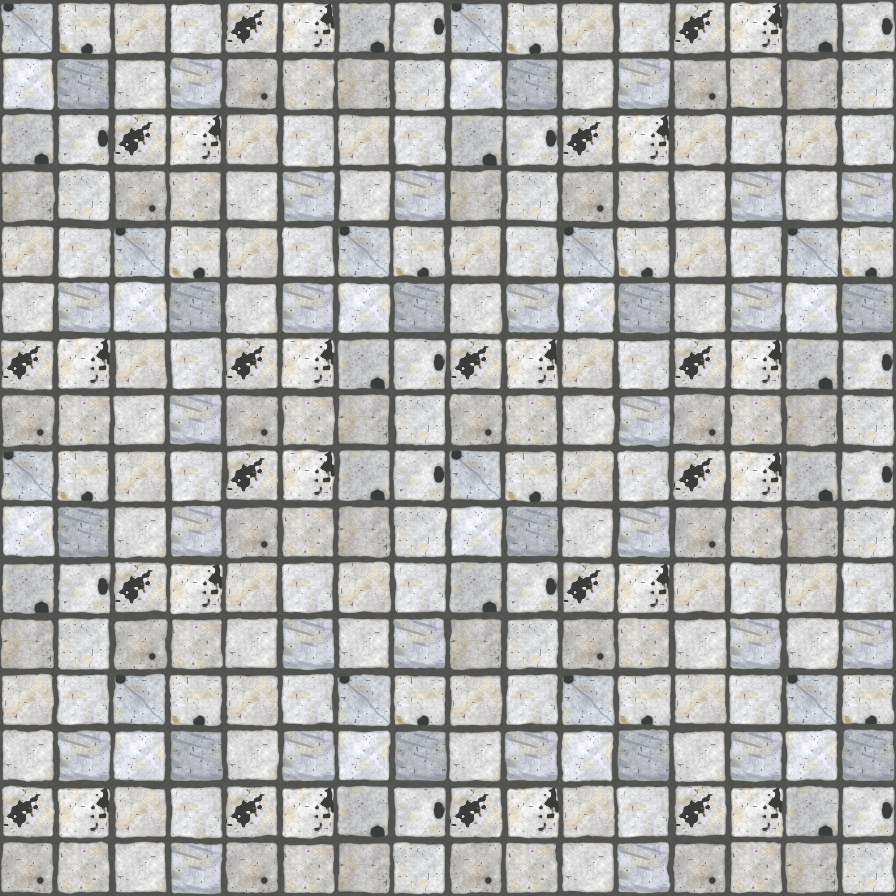
Write a WebGL 2 fragment shader that draws this texture.

```glsl
#version 300 es
precision highp float;

uniform vec2 u_resolution;
out vec4 fragColor;

const float GRID = 16.0;              // tiles across and down
const float PERIOD = 8.0;             // tiles before the layout recurs
const float WRAP = 256.0;             // noise lattice period
const vec2 HALF_SIZE = vec2(0.453, 0.440);
const float CORNER = 0.055;
const float EDGE_WOBBLE = 0.055;
const float RIM_WIDTH = 0.045;
const float GRAIN = 0.17;
const float MOTTLE = 0.15;
const float VEINING = 0.09;

const vec3 GROUT = vec3(0.325, 0.33, 0.32);
const vec3 BLOT = vec3(0.23, 0.235, 0.235);
const vec3 RIM = vec3(0.62, 0.62, 0.59);
const vec3 OCHRE = vec3(0.66, 0.55, 0.34);
const vec3 SLATE = vec3(0.50, 0.53, 0.58);
const vec3 COOL = vec3(-0.025, 0.0, 0.04);

// Layout of 2x2 tile blocks, top row first
const int BLOCKS[16] = int[16](0, 1, 2, 3,  3, 2, 1, 1,  1, 0, 1, 0,  2, 1, 2, 3);

// Brightness and coolness of each tile kind: upper, then lower block rows
const vec2 TONES[16] = vec2[16](
  vec2(0.83, 0.8), vec2(0.85, 0.0), vec2(0.84, -0.3), vec2(0.87, 0.2),
  vec2(0.85, 0.0), vec2(0.91, -0.1), vec2(0.80, 0.2), vec2(0.88, 0.1),
  vec2(0.89, 0.6), vec2(0.72, 0.6), vec2(0.85, 0.0), vec2(0.82, 0.8),
  vec2(0.76, -0.3), vec2(0.81, -0.3), vec2(0.76, -0.2), vec2(0.87, 0.2));

// Blot centre and radii for the upper kinds
const vec4 CLEAN = vec4(9.0, 9.0, 0.1, 0.1);
const vec4 BLOTS[8] = vec4[8](
  vec4(-0.35, 0.37, 0.10, 0.09), vec4(0.05, -0.40, 0.10, 0.12), CLEAN, CLEAN,
  vec4(-0.12, 0.04, 0.16, 0.21), vec4(0.33, 0.08, 0.11, 0.24),
  vec4(0.26, -0.39, 0.13, 0.14), vec4(0.33, 0.02, 0.10, 0.14));
const vec4 SMALL_BLOT = vec4(0.22, -0.22, 0.06, 0.055);

float hash(vec2 p) {
  return fract(sin(dot(p, vec2(127.1, 311.7))) * 43758.5453);
}

// Value noise on a wrapping lattice
float noise(vec2 p) {
  vec2 i = floor(p), f = fract(p);
  f = f * f * (3.0 - 2.0 * f);
  vec2 a = mod(i, WRAP), b = mod(i + 1.0, WRAP);
  return mix(mix(hash(a), hash(vec2(b.x, a.y)), f.x),
             mix(hash(vec2(a.x, b.y)), hash(b), f.x), f.y);
}

float roundedBox(vec2 p, vec2 size, float radius) {
  vec2 q = abs(p) - size + radius;
  return length(max(q, 0.0)) + min(max(q.x, q.y), 0.0) - radius;
}

// Irregular stone outline, different for each cell
float tileDistance(vec2 p, vec2 seed) {
  vec2 shift = vec2(hash(seed + 3.1), hash(seed + 8.7)) - 0.5;
  vec2 warp = vec2(noise(p * 3.5 + seed * 9.0), noise(p * 3.5 + seed * 9.0 + 90.0)) - 0.5;
  float chips = noise(p * 13.0 + seed * 21.0) - 0.5;
  return roundedBox(p + shift * 0.025 + warp * EDGE_WOBBLE, HALF_SIZE, CORNER) + chips * 0.018;
}

float blotDistance(vec2 p, vec4 blot, float ragged) {
  vec2 q = p - blot.xy;
  q.x -= ragged * 0.35 * q.y;
  float rough = (noise(p * 13.0 + 40.0) - 0.5) * mix(0.45, 2.3, ragged);
  return (length(q / blot.zw) - 1.0 + rough) * min(blot.z, blot.w);
}

vec3 stone(vec2 p, int kind) {
  vec2 s = p + float(kind) * vec2(5.3, 2.9);
  vec2 tone = TONES[kind];
  float mottle = noise(s * 4.0) * 0.6 + noise(s * 11.0) * 0.4 - 0.5;
  float grain = noise(s * 38.0) * 0.6 + noise(s * 21.0 + 60.0) * 0.4 - 0.5;

  // Slanted mineral bands
  vec2 slant = vec2(p.x * 0.8 + p.y * 0.6, p.y * 0.8 - p.x * 0.6);
  float band = noise(slant * vec2(1.8, 9.0) + float(kind) * 7.0) - 0.5;
  vec3 color = vec3(tone.x + mottle * MOTTLE + grain * GRAIN + band * VEINING);
  color += COOL * tone.y;

  // Warm tint and dark pits
  color = mix(color, color * vec3(1.0, 0.97, 0.90), smoothstep(0.55, 0.85, noise(s * 5.0 + 30.0)));
  color *= 1.0 - 0.35 * smoothstep(0.87, 0.96, noise(s * 20.0 + 15.0));

  // Features peculiar to single kinds
  float bend = (noise(s * 6.0) - 0.5) * 0.12;
  float crack = 1.0 - smoothstep(0.0, 0.05, abs(p.x + p.y * 1.1 + bend));
  float streak = smoothstep(0.68, 0.85, noise(vec2(p.x * 2.0, p.y * 11.0 + p.x * 3.0) + 11.0));
  float rust = 1.0 - smoothstep(0.03, 0.13, length(p + vec2(0.38, 0.36)) + bend);
  if (kind == 0) color = mix(color, SLATE, crack * 0.5);
  if (kind == 9 || kind == 11) color = mix(color, SLATE, streak * 0.55);
  if (kind == 1) color = mix(color, OCHRE, rust * 0.8);
  return color;
}

void main() {
  vec2 uv = gl_FragCoord.xy / u_resolution;
  vec2 cell = floor(uv * GRID);
  vec2 p = fract(uv * GRID) - 0.5;
  float soft = 0.75 * GRID / min(u_resolution.x, u_resolution.y);

  // Find the tile kind from the block layout
  ivec2 place = ivec2(mod(vec2(cell.x, GRID - 1.0 - cell.y), PERIOD));
  int block = BLOCKS[place.y / 2 * 4 + place.x / 2];
  int upper = block * 2 + place.x % 2;
  int kind = upper + 8 * (place.y % 2);

  // Stone with a worn rim
  float edge = tileDistance(p, cell);
  vec3 tile = stone(p, kind);
  tile = mix(tile, RIM, 0.6 * smoothstep(-RIM_WIDTH, 0.0, edge));

  // Dark blots
  vec4 blot = kind < 8 ? BLOTS[upper] : (kind == 12 ? SMALL_BLOT : CLEAN);
  float spot = blotDistance(p, blot, kind == 4 || kind == 5 ? 1.0 : 0.0);
  tile *= 1.0 - 0.15 * (1.0 - smoothstep(0.0, 0.06, spot));
  tile = mix(tile, BLOT, 1.0 - smoothstep(-soft, soft, spot));

  // Set the stone into the grout
  vec3 grout = GROUT + (noise(uv * WRAP) - 0.5) * 0.03;
  fragColor = vec4(mix(tile, grout, smoothstep(-soft, soft, edge)), 1.0);
}
```
